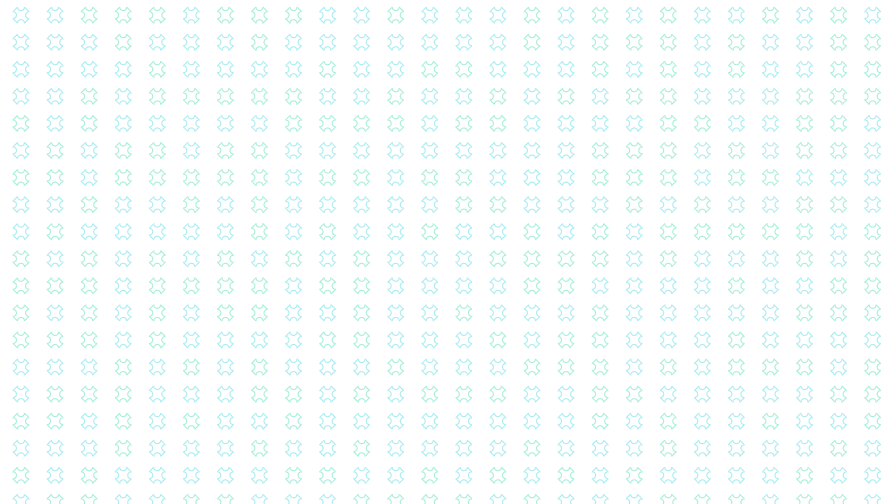
Reproduce this pattern procedurally as a WebGL 1 fragment shader.

```glsl
precision highp float;

uniform vec2 u_resolution;

float hash(vec2 cell) {
    vec3 p = fract(vec3(cell.xyx) * vec3(0.1031, 0.1030, 0.0973));
    p += dot(p, p.yzx + 33.33);
    return fract((p.x + p.y) * p.z);
}

// Four broad diagonal arms: a clipped square with a round bite in each side
float armedCross(vec2 p) {
    vec2 q = abs(p);
    float square = max(q.x, q.y) - 0.86;
    float armEnds = (q.x + q.y - 1.28) * 0.7071;
    float bites = 0.39 - min(length(q - vec2(0.9, 0.0)), length(q - vec2(0.0, 0.9)));
    return max(max(square, armEnds), bites);
}

// Pixel coverage of a line around distance zero, also when thinner than a pixel
float lineCoverage(float dist, float halfWidth, float pixel) {
    float outer = clamp(0.5 + (halfWidth - dist) / pixel, 0.0, 1.0);
    float inner = clamp(0.5 - (halfWidth + dist) / pixel, 0.0, 1.0);
    return outer - inner;
}

void main() {
    // The canvas is 100 units wide, measured from the top left
    float pixel = 100.0 / u_resolution.x;
    vec2 position = vec2(gl_FragCoord.x, u_resolution.y - gl_FragCoord.y) * pixel;

    // Grid of 26 columns, with the last row cut by the lower edge
    vec2 pitch = vec2(3.802, 3.021);
    vec2 grid = (position - vec2(2.344, 1.69)) / pitch + 0.5;
    vec2 cell = floor(grid);
    vec2 local = (fract(grid) - 0.5) * pitch;

    // Each repeat is either cyan or mint
    vec3 cyan = vec3(0.67, 0.925, 0.94);
    vec3 mint = vec3(0.66, 0.935, 0.855);
    vec3 ink = mix(cyan, mint, step(0.58, hash(cell + 7.0)));

    float line = lineCoverage(armedCross(local), 0.062, pixel);
    gl_FragColor = vec4(mix(vec3(1.0), ink, line), 1.0);
}
```
